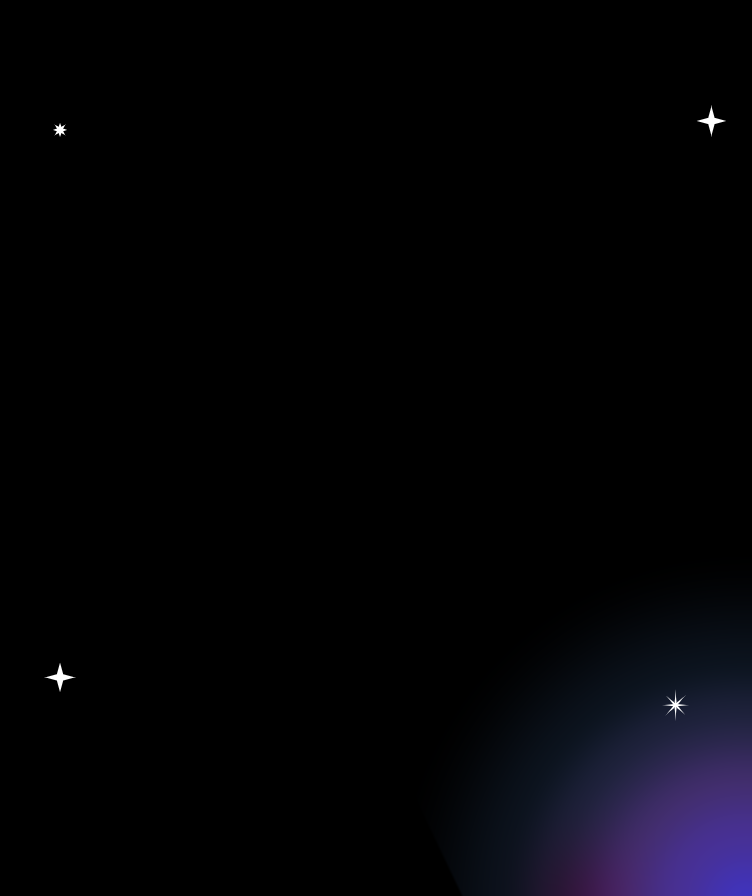
Give the GLSL for this background, as a Shadertoy shader.

```glsl
// Black night sky with four small white stars and a violet glow in the lower right corner.

// Coverage of a star with straight-edged rays, one of them along +x
float star(vec2 p, float rays, float outer, float inner) {
    float halfAngle = 3.14159265 / rays;
    float angle = mod(atan(p.y, p.x) + halfAngle, 2.0 * halfAngle) - halfAngle;
    vec2 folded = length(p) * vec2(cos(angle), abs(sin(angle)));
    vec2 tip = vec2(outer, 0.0);
    vec2 edge = inner * vec2(cos(halfAngle), sin(halfAngle)) - tip;
    float d = dot(folded - tip, normalize(vec2(edge.y, -edge.x)));
    return clamp(0.5 - d * iResolution.y, 0.0, 1.0);
}

// Radial ramp from blue through violet and dark teal to black
vec3 glow(vec2 p) {
    float d = length(p - vec2(0.833, -0.009));
    vec3 color = mix(vec3(0.25, 0.20, 0.74), vec3(0.28, 0.19, 0.58), smoothstep(0.0, 0.085, d));
    color = mix(color, vec3(0.26, 0.18, 0.43), smoothstep(0.07, 0.145, d));
    color = mix(color, vec3(0.13, 0.14, 0.25), smoothstep(0.125, 0.215, d));
    color = mix(color, vec3(0.055, 0.09, 0.14), smoothstep(0.19, 0.275, d));
    color = mix(color, vec3(0.0), smoothstep(0.225, 0.40, d));

    // Wine-red tint along the bottom
    vec2 tint = (p - vec2(0.65, -0.01)) / vec2(0.06, 0.07);
    color += vec3(0.05, -0.06, -0.04) * exp(-dot(tint, tint));

    // Slanted cut on the left side
    float cut = dot(p, vec2(0.903, 0.430)) - 0.466;
    return max(color, 0.0) * smoothstep(-0.002, 0.002, cut);
}

void mainImage(out vec4 fragColor, in vec2 fragCoord) {
    vec2 p = fragCoord / iResolution.y;
    vec3 color = glow(p);

    // Two four-ray sparkles, a small stub star and a thin eight-ray star
    float stars = star(p - vec2(0.794, 0.865), 4.0, 0.0165, 0.0050);
    stars = max(stars, star(p - vec2(0.067, 0.244), 4.0, 0.0165, 0.0050));
    stars = max(stars, star(p - vec2(0.067, 0.855), 8.0, 0.0078, 0.0040));
    stars = max(stars, star(p - vec2(0.754, 0.213), 8.0, 0.0135, 0.0030));

    fragColor = vec4(mix(color, vec3(1.0), stars), 1.0);
}
```
